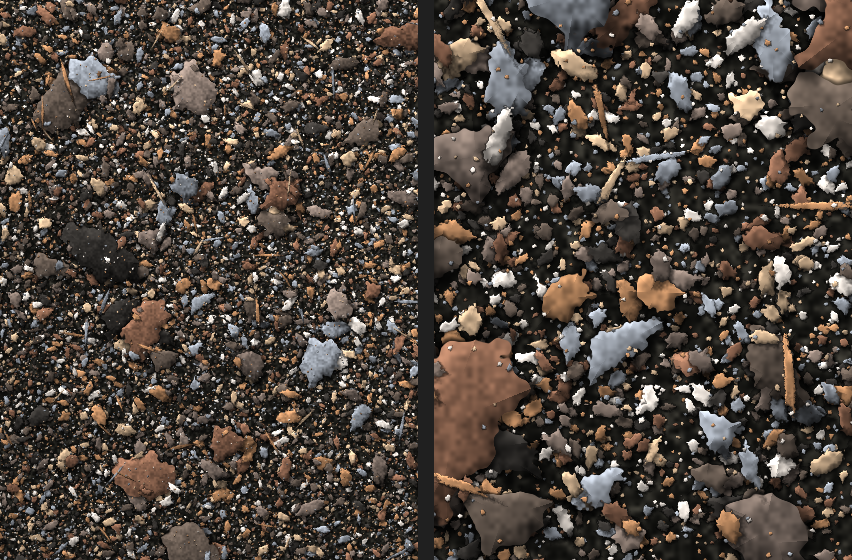
Left: the whole. Right: its middle third, enlarged.
Reproduce this texture procedurally as a WebGL 2 fragment shader.

```glsl
#version 300 es
precision highp float;
precision highp int;
// Damp dark soil strewn with angular stones, bark chips, straw splinters and pale grit.

#define STONE_RADIUS 0.036
#define CHIP_RADIUS 0.0115
#define BIT_RADIUS 0.0060
#define CRUMB_RADIUS 0.0034
#define GRIT_RADIUS 0.0014
#define SPLINTER_WIDTH 0.0028
#define ROUGHNESS 0.55
#define BEVEL 0.42
#define SHADOW 0.60
#define GRAIN 0.75
#define EXPOSURE 1.06
#define LIGHT vec2(-0.45, 0.89)

uniform vec2 u_resolution;
out vec4 fragColor;

const float TAU = 6.28319;

// From wet black bark through rust and slate to dry pale stone
const vec3 TONES[8] = vec3[8](
    vec3(0.19, 0.18, 0.17), vec3(0.32, 0.28, 0.25),
    vec3(0.42, 0.37, 0.34), vec3(0.46, 0.33, 0.26),
    vec3(0.49, 0.51, 0.54), vec3(0.60, 0.44, 0.31),
    vec3(0.68, 0.58, 0.47), vec3(0.78, 0.75, 0.72));

// Integer hash: three values in 0..1 for each cell and seed
vec3 hash3(vec2 cell, float seed) {
    uvec3 v = uvec3(ivec3(vec3(cell, seed))) * 1664525u + 1013904223u;
    for (int i = 0; i < 2; i++) {
        v.x += v.y * v.z;
        v.y += v.z * v.x;
        v.z += v.x * v.y;
        v ^= v >> 16u;
    }
    return vec3(v & 0xffffu) / 65535.0;
}

float noise(vec2 p) {
    vec2 c = floor(p), f = p - c;
    f = f * f * (3.0 - 2.0 * f);
    float low = mix(hash3(c, 7.0).x, hash3(c + vec2(1, 0), 7.0).x, f.x);
    float high = mix(hash3(c + vec2(0, 1), 7.0).x, hash3(c + vec2(1, 1), 7.0).x, f.x);
    return mix(low, high, f.y);
}

// Lays one jittered grid of rough convex pieces, with bevels and shadows, over col
void scatter(inout vec3 col, vec2 p, float cell, float density, float radius,
             float aspect, vec2 toneRange, float grain, float seed) {
    float pixel = 1.0 / u_resolution.y;
    float rough = (0.6 * noise(p * 2.0 / radius + seed)
                 + 0.4 * noise(p * 5.0 / radius + seed) - 0.5) * ROUGHNESS * radius;
    vec2 home = floor(p / cell);
    for (int j = -1; j <= 1; j++)
    for (int i = -1; i <= 1; i++) {
        vec2 id = home + vec2(i, j);
        vec3 place = hash3(id, seed);
        float clump = mix(0.65, 1.35, noise(id * cell * 7.0 + seed));
        if (place.z > density * clump) continue;

        vec3 form = hash3(id, seed + 1.0), look = hash3(id, seed + 2.0);
        float r = radius * mix(0.62, 1.3, form.y * form.y);
        float stretch = max(1.0, aspect * mix(0.5, 1.0, form.z));
        vec2 q = p - (id + place.xy) * cell;
        if (length(q) > 1.8 * r * stretch) continue;

        // Turn into the frame of the piece
        float turn = form.x * TAU;
        mat2 spin = mat2(cos(turn), -sin(turn), sin(turn), cos(turn));
        q = spin * q;
        vec2 light = spin * LIGHT;
        q.x /= stretch;

        // Irregular six-sided outline; remember the facing side
        float d = -1.0;
        vec2 side = vec2(0);
        for (int k = 0; k < 6; k++) {
            float vary = fract(look.x * 17.3 * float(k + 1) + look.y * 5.7);
            float a = (float(k) + 0.75 * vary) * TAU / 6.0;
            vec2 n = vec2(cos(a), sin(a));
            float e = dot(q, n) - r * mix(0.65, 1.05, fract(vary * 7.1));
            if (e > d) { d = e; side = n; }
        }
        d += rough;
        float facing = dot(side, light);

        // Contact shadow, longer on the side away from the light
        float reach = min(r * (0.45 - 0.35 * facing), 0.012);
        col *= 1.0 - SHADOW * (1.0 - smoothstep(0.0, reach, d));

        // Lit body
        int tone = int(clamp(mix(toneRange.x, toneRange.y, look.z) * 8.0, 0.0, 7.0));
        float bevel = smoothstep(-0.55 * r, 0.0, d) * facing;
        float shade = mix(0.78, 1.2, look.y) + BEVEL * bevel
                    + 0.16 * dot(q, light) / r + GRAIN * (grain - 0.5);
        vec3 body = TONES[tone] * max(shade, 0.15);
        col = mix(col, body, 1.0 - smoothstep(-0.6 * pixel, 0.6 * pixel, d));
    }
}

void main() {
    vec2 p = gl_FragCoord.xy / u_resolution.y;
    float fine = noise(p * 300.0);
    float grain = 0.45 * fine + 0.35 * noise(p * 130.0 + 3.0) + 0.2 * noise(p * 48.0 + 9.0);

    // Wet soil
    float crumble = noise(p * 170.0 + 20.0) * fine;
    vec3 col = mix(vec3(0.045, 0.045, 0.038), vec3(0.27, 0.26, 0.23), crumble);

    // Fine debris
    scatter(col, p, 0.0058, 0.40, GRIT_RADIUS, 1.5, vec2(0.40, 1.0), grain, 11.0);
    scatter(col, p, 0.0088, 0.56, CRUMB_RADIUS, 1.9, vec2(0.0, 1.0), grain, 21.0);
    scatter(col, p, 0.0180, 0.50, BIT_RADIUS, 2.2, vec2(0.0, 1.0), grain, 31.0);

    // Chips and stones
    scatter(col, p, 0.0400, 0.38, CHIP_RADIUS, 2.3, vec2(0.0, 0.93), grain, 41.0);
    scatter(col, p, 0.1250, 0.46, STONE_RADIUS, 1.8, vec2(0.06, 0.62), grain, 51.0);

    // Loose pieces lying on top
    scatter(col, p, 0.0260, 0.26, BIT_RADIUS, 2.4, vec2(0.12, 1.0), grain, 61.0);
    scatter(col, p, 0.0700, 0.30, SPLINTER_WIDTH, 11.0, vec2(0.55, 0.87), grain, 71.0);
    scatter(col, p, 0.0085, 0.24, GRIT_RADIUS, 1.4, vec2(0.50, 1.0), grain, 81.0);

    // Soft daylight, stronger toward the upper right
    float daylight = mix(0.93, 1.10, smoothstep(0.2, 1.5, p.x + p.y));
    fragColor = vec4(clamp(col * daylight * EXPOSURE, 0.0, 1.0), 1.0);
}
```
